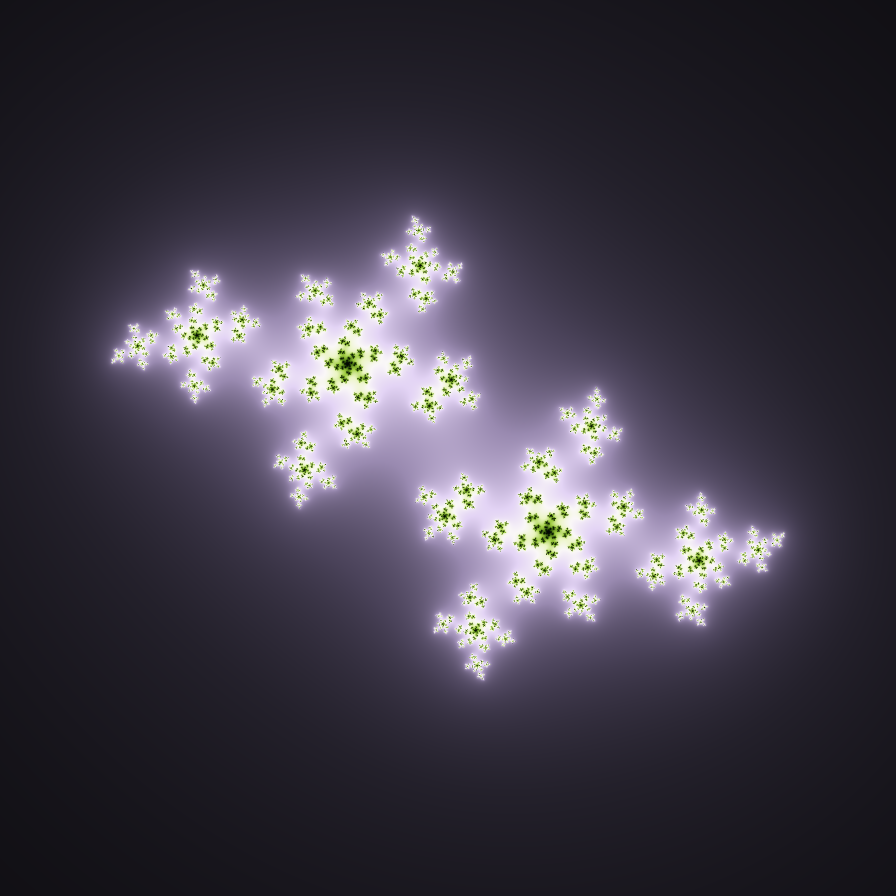
Give the GLSL for this background, as a WebGL 2 fragment shader.

```glsl
#version 300 es
precision highp float;
// Glowing Julia set dust: lavender halo, white rims and lime to black star cores.

uniform vec2 u_resolution;
out vec4 fragColor;

const vec2 JULIA_SEED = vec2(-0.48, 0.66);
const float VIEW_SIZE = 3.8;
const int MAX_STEPS = 90;
const int SAMPLES = 2;

vec2 complexSquare(vec2 z) {
    return vec2(z.x * z.x - z.y * z.y, 2.0 * z.x * z.y);
}

// Continuous escape count; zero where |z| equals unitRadius.
float escapeCount(vec2 z, vec2 seed, float unitRadius) {
    float count = 0.0;
    for (int i = 0; i < MAX_STEPS; i++) {
        if (dot(z, z) > 4096.0) break;
        z = complexSquare(z) + seed;
        count += 1.0;
    }
    float magnitude = max(length(z), 1.01);
    return count - log2(log(magnitude) / log(unitRadius));
}

// Blends to the next colour while x goes from start to end.
vec3 blendStop(vec3 color, vec3 next, float start, float end, float x) {
    return mix(color, next, clamp((x - start) / (end - start), 0.0, 1.0));
}

// Night, dusk, lavender, white, lime, then dark cores.
vec3 dustPalette(float count) {
    vec3 color = vec3(0.065, 0.060, 0.078);
    color = blendStop(color, vec3(0.14, 0.128, 0.17), -0.2, 1.0, count);
    color = blendStop(color, vec3(0.29, 0.26, 0.35), 1.0, 2.9, count);
    color = blendStop(color, vec3(0.60, 0.54, 0.69), 2.9, 7.5, count);
    color = blendStop(color, vec3(0.89, 0.83, 0.96), 7.5, 14.5, count);
    color = blendStop(color, vec3(0.98, 0.97, 0.97), 14.5, 20.0, count);
    color = blendStop(color, vec3(0.92, 0.96, 0.76), 20.0, 25.0, count);
    color = blendStop(color, vec3(0.62, 0.80, 0.25), 25.0, 31.0, count);
    color = blendStop(color, vec3(0.20, 0.36, 0.03), 31.0, 39.0, count);
    return blendStop(color, vec3(0.01, 0.03, 0.01), 39.0, 47.0, count);
}

void main() {
    float canvasSize = min(u_resolution.x, u_resolution.y);
    vec3 total = vec3(0.0);

    // Average a small grid of samples to smooth the fine dust.
    for (int y = 0; y < SAMPLES; y++) {
        for (int x = 0; x < SAMPLES; x++) {
            vec2 offset = (vec2(x, y) + 0.5) / float(SAMPLES) - 0.5;
            vec2 position = gl_FragCoord.xy + offset - 0.5 * u_resolution;
            vec2 z = position / canvasSize * VIEW_SIZE;
            total += dustPalette(escapeCount(z, JULIA_SEED, 2.5));
        }
    }
    fragColor = vec4(total / float(SAMPLES * SAMPLES), 1.0);
}
```
